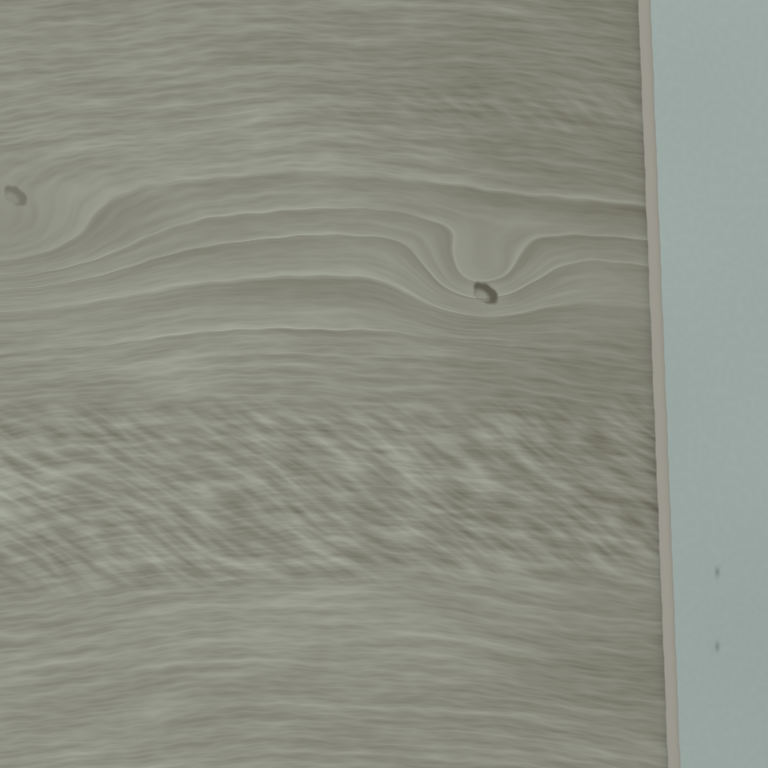
This texture is drawn by a three.js fragment shader. Its source:

```glsl
// Grey-green oak board with knots and diagonal flecks beside a pale painted panel
#define WOOD_DARK vec3(0.445, 0.440, 0.390)
#define WOOD_LIGHT vec3(0.630, 0.645, 0.592)
#define KNOT_DARK vec3(0.330, 0.320, 0.275)
#define PANEL_COLOR vec3(0.600, 0.652, 0.632)
#define TRIM_COLOR vec3(0.610, 0.600, 0.560)
#define KNOT_RIGHT vec2(0.632, 0.618)
#define KNOT_LEFT vec2(0.020, 0.745)
#define RING_COUNT 20.0
#define GRAIN_CONTRAST 0.55
#define FLECK_CONTRAST 0.85
#define FLECK_SLOPE 0.48
#define TRIM_WIDTH 0.016

varying vec2 vUv;

vec2 hash2(vec2 p) {
  vec2 q = vec2(dot(p, vec2(127.1, 311.7)), dot(p, vec2(269.5, 183.3)));
  return fract(sin(q) * 43758.55);
}

// Distance to the nearest scattered point, centred near zero
float cellular(vec2 p) {
  vec2 cell = floor(p);
  float nearest = 4.0;
  for (int j = -1; j <= 1; j++) {
    for (int i = -1; i <= 1; i++) {
      vec2 c = cell + vec2(float(i), float(j));
      vec2 d = c + hash2(c) - p;
      nearest = min(nearest, dot(d, d));
    }
  }
  return sqrt(nearest) - 0.46;
}

// Slow layered sines, about -1 to 1
float waves(vec2 p) {
  return (sin(p.x + 1.7 * sin(p.y)) + sin(1.9 * p.y - 0.8 * p.x + 2.0)
        + sin(2.7 * p.x + 1.3 * p.y + 4.0)) / 3.0;
}

float band(float low, float high, float soft, float v) {
  return smoothstep(low - soft, low + soft, v)
       * (1.0 - smoothstep(high - soft, high + soft, v));
}

float bump(vec2 p, vec2 center, vec2 size) {
  vec2 q = (p - center) / size;
  return exp(-dot(q, q));
}

// Height across the grain; its level lines bend and close around the knots
float grainHeight(vec2 p) {
  float h = p.y + 0.007 * waves(p * vec2(7.0, 11.0)) - 0.035 * sin(p.x * 4.0);
  h += 0.085 * bump(p, KNOT_RIGHT + vec2(-0.01, 0.015), vec2(0.085, 0.058));
  h += 0.085 * bump(p, vec2(-0.02, 0.685), vec2(0.20, 0.065));
  return h + 0.0016 * waves(p * vec2(45.0, 60.0));
}

// Thin pale growth lines, each with a soft shadow before it
float growthRings(float h) {
  float s = fract(h * RING_COUNT + 0.3 * sin(h * 37.0));
  float pale = smoothstep(0.0, 0.04, s) * exp(-11.0 * s);
  float shade = smoothstep(0.5, 0.93, s) * (1.0 - smoothstep(0.96, 1.0, s));
  return 0.6 * pale - 0.24 * shade;
}

// Slanted dark flecks in short broken strokes
float flecks(vec2 p) {
  float across = p.y + FLECK_SLOPE * p.x + 0.10 * p.x * p.x
               + 0.012 * waves(p * vec2(13.0, 17.0));
  float broad = cellular(vec2(p.x * 15.0, across * 58.0));
  float fine = cellular(vec2(p.x * 24.0 + 9.0, across * 105.0));
  return 0.65 * broad + 0.4 * fine;
}

float woodTone(vec2 p) {
  float h = grainHeight(p);
  float calm = band(0.56, 0.76, 0.05, p.y);
  float lower = band(0.235 + 0.035 * p.x, 0.47, 0.03, p.y);
  float upper = 0.5 * band(0.83, 0.89, 0.03, p.y) * smoothstep(0.3, 0.6, p.x);

  // Broad light falling off to the right
  float tone = 0.61 + 0.11 * waves(p * vec2(3.0, 16.0) + 0.8);
  tone -= 0.24 * smoothstep(0.35, 0.9, p.x + 0.15 * (p.y - 0.5));
  tone -= 0.07 * smoothstep(0.75, 1.0, p.y);

  // Horizontal pores at three sizes
  float pores = 0.50 * cellular(vec2(p.x * 5.0, h * 62.0))
              + 0.55 * cellular(vec2(p.x * 9.0 + 3.0, h * 125.0))
              + 0.40 * cellular(vec2(p.x * 30.0, h * 210.0 + 7.0));
  tone += GRAIN_CONTRAST * pores * (1.0 - 0.45 * calm);
  tone += FLECK_CONTRAST * flecks(p) * (lower + upper);

  float ringBand = band(0.55, 0.79, 0.04, p.y);
  float patchy = 0.7 + 0.4 * waves(p * vec2(9.0, 8.0));
  return tone + growthRings(h) * ringBand * patchy;
}

// Small tilted knot: dark crescent over a pale hollow
vec3 addKnot(vec3 color, vec2 p, vec2 center, float size, float strength) {
  vec2 q = (p - center) / size;
  q = vec2(0.8 * q.x - 0.6 * q.y, 0.6 * q.x + 0.8 * q.y) * vec2(0.8, 1.25);
  float r = length(q) + 0.1 * waves(q * 3.0);
  float hollow = 1.0 - smoothstep(0.3, 0.9, length(q + vec2(0.1, 0.5)));
  float dark = (1.0 - smoothstep(0.75, 1.15, r)) * (1.0 - 0.8 * hollow);
  color = mix(color, WOOD_LIGHT, 0.5 * strength * exp(-r * r * 0.4));
  return mix(color, KNOT_DARK, strength * dark);
}

void main() {
  vec2 p = vUv;
  vec3 color = mix(WOOD_DARK, WOOD_LIGHT, clamp(woodTone(p), -0.3, 1.15));
  color = addKnot(color, p, KNOT_RIGHT, 0.015, 0.85);
  color = addKnot(color, p, KNOT_LEFT, 0.014, 0.45);

  // Slanted trim and painted panel
  float side = p.x - mix(0.870, 0.831, p.y) - 0.0007 * waves(p.yy * 50.0);
  vec3 panel = PANEL_COLOR + 0.022 * (p.y - 0.5) + 0.006 * waves(p * 9.0);
  panel += 0.012 * cellular(p * 110.0);
  for (int i = 0; i < 2; i++) {
    vec2 speck = vec2(0.934, 0.158 + 0.097 * float(i));
    panel -= 0.11 * bump(p, speck, vec2(0.003, 0.006));
  }
  color *= 1.0 - 0.12 * exp(-abs(side) * 180.0);
  vec3 trim = TRIM_COLOR - 0.06 * exp(-abs(side - TRIM_WIDTH) * 350.0);
  color = mix(color, trim, smoothstep(-0.0015, 0.0015, side));
  color = mix(color, panel, smoothstep(-0.0015, 0.0015, side - TRIM_WIDTH));
  gl_FragColor = vec4(color, 1.0);
}
```
